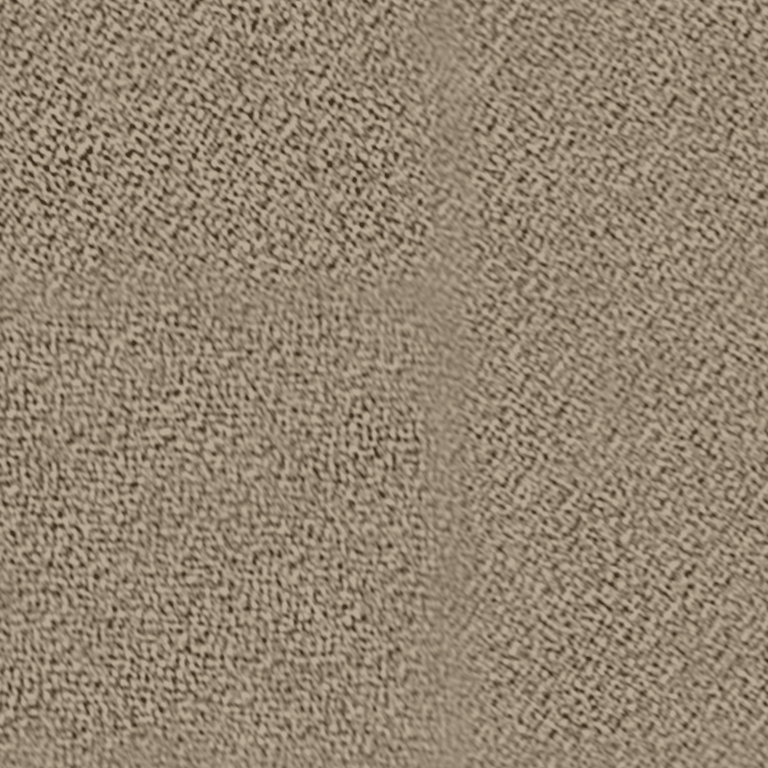
Reproduce this texture procedurally as a WebGL 1 fragment shader.

```glsl
precision highp float;
// Coarse beige woven cloth: slanted fibre flecks on a wobbly thread grid, with soft faded seams.
uniform vec2 u_resolution;

const vec3 DARK_GAP = vec3(0.33, 0.27, 0.20);
const vec3 PALE_THREAD = vec3(0.70, 0.64, 0.56);
const float MEAN_TONE = 0.70;           // position between gap and thread
const float SHADOW_SKEW = 0.03;         // deepens the dark gaps
const vec2 FLECK_FREQ = vec2(84.0, 150.0); // along and across the slant
const float FIBRE_FREQ = 215.0;
const float THREADS = 80.0;             // threads per canvas width
const float THREAD_WOBBLE = 4.5;        // phase shift in radians
const float FLECK_AMOUNT = 0.76;
const float THREAD_AMOUNT = 0.46;
const float FIBRE_AMOUNT = 0.30;
const float NOISE_GAIN = 4.4;           // brings noise to unit deviation
const vec2 SEAM = vec2(0.58, 0.615);    // upright seam x, level seam y
const float SEAM_WIDTH = 0.045;
const float TAU = 6.2831853;

float hash(vec2 p) {
  vec3 q = fract(vec3(p.xyx) * 0.1031);
  q += dot(q, q.yzx + 33.33);
  return fract((q.x + q.y) * q.z);
}

float cornerSlope(vec2 cell, vec2 offset) {
  float angle = TAU * hash(cell);
  return dot(vec2(cos(angle), sin(angle)), offset);
}

float gradientNoise(vec2 p) {
  vec2 i = floor(p);
  vec2 f = p - i;
  vec2 w = f * f * f * (f * (f * 6.0 - 15.0) + 10.0);
  vec2 e = vec2(1.0, 0.0);
  float low = mix(cornerSlope(i, f), cornerSlope(i + e.xy, f - e.xy), w.x);
  float high = mix(cornerSlope(i + e.yx, f - e.yx),
                   cornerSlope(i + e.xx, f - e.xx), w.x);
  return mix(low, high, w.y);
}

vec2 turn(vec2 p, float angle) {
  vec2 dir = vec2(cos(angle), sin(angle));
  return vec2(dot(p, dir), dot(p, vec2(-dir.y, dir.x)));
}

// One piece of cloth: flecks along the slant, threads on their own axes.
float weave(vec2 p, float slant, float threadAngle, float seed) {
  vec2 along = turn(p, slant);
  float fleck = gradientNoise(along * FLECK_FREQ + seed);
  float fibre = gradientNoise(along * FIBRE_FREQ * vec2(0.6, 1.0) + seed + 400.0);
  vec2 wobble = vec2(gradientNoise(p * 26.0 + seed + 90.0),
                     gradientNoise(p * 26.0 + seed + 170.0));
  vec2 phase = turn(p, threadAngle) * THREADS * TAU + wobble * THREAD_WOBBLE;
  float threads = cos(phase.x) + cos(phase.y);
  return NOISE_GAIN * (FLECK_AMOUNT * fleck + FIBRE_AMOUNT * fibre)
       + THREAD_AMOUNT * threads;
}

float seamBand(float distanceToSeam) {
  float d = distanceToSeam / SEAM_WIDTH;
  return exp(-d * d);
}

void main() {
  vec2 p = gl_FragCoord.xy / u_resolution;
  vec2 drift = 0.03 * vec2(gradientNoise(p * 9.0 + 20.0),
                           gradientNoise(p * 9.0 + 60.0));
  vec2 toSeam = p + drift - SEAM;

  // Three pieces, dissolving into one another at the seams.
  float isRight = smoothstep(-SEAM_WIDTH, SEAM_WIDTH, toSeam.x);
  float isUpper = smoothstep(-SEAM_WIDTH, SEAM_WIDTH, toSeam.y);
  float lower = 0.30 * weave(p, -0.98, -0.08, 11.0);
  float upper = 0.35 * weave(p, -0.82, -0.48, 237.0);
  float right = 0.28 * weave(p, -0.66, -0.55, 519.0);
  float relief = mix(mix(lower, upper, isUpper), right, isRight);

  // Wear: weaker relief on the seams and along the bottom hem.
  float wear = 1.0 - 0.30 * seamBand(toSeam.x);
  wear *= 1.0 - 0.18 * seamBand(toSeam.y);
  wear *= mix(0.65, 1.0, smoothstep(0.0, 0.07, p.y + drift.y));
  wear *= 1.0 + 0.35 * gradientNoise(p * 7.0 + 130.0);
  relief *= wear;

  float mottling = 0.08 * gradientNoise(p * 11.0 + 310.0);
  float tone = MEAN_TONE + relief + mottling - SHADOW_SKEW * relief * relief * 12.0;
  tone = clamp(tone, -0.22, 1.08);
  gl_FragColor = vec4(mix(DARK_GAP, PALE_THREAD, tone), 1.0);
}
```
